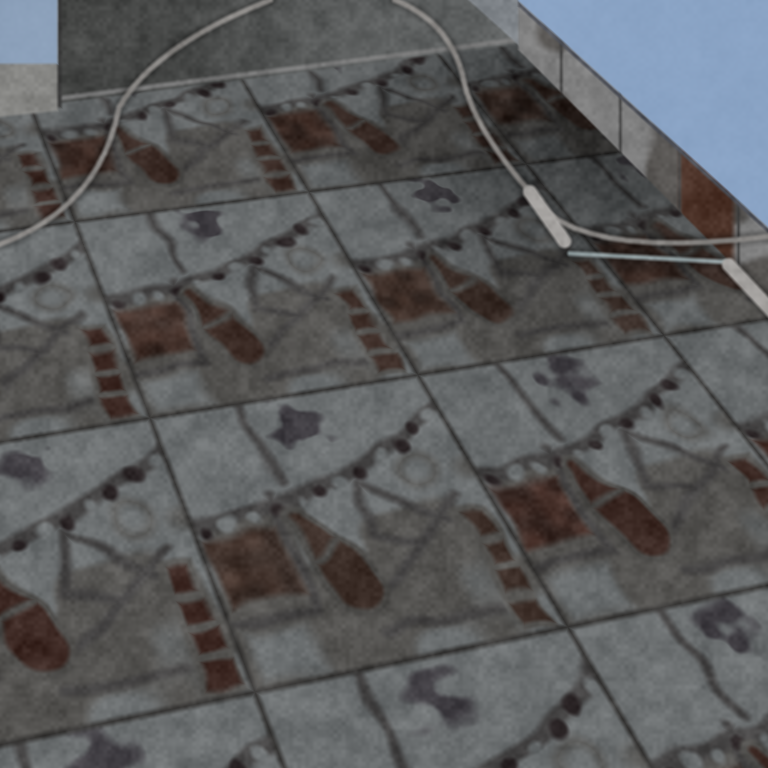
A Shadertoy shader for this texture:

```glsl
float hash(vec2 p) { return fract(sin(dot(p, vec2(127.1, 311.7))) * 43758.5453); }

float noise(vec2 p) {
    vec2 i = floor(p), f = fract(p);
    f = f * f * (3.0 - 2.0 * f);
    return mix(mix(hash(i), hash(i + vec2(1, 0)), f.x),
               mix(hash(i + vec2(0, 1)), hash(i + vec2(1, 1)), f.x), f.y);
}

void paint(inout vec3 col, vec3 color, float d, float soft) {
    col = mix(col, color, 1.0 - smoothstep(-soft, soft, d));
}

// Distance in x, position along the segment in y
vec2 segment(vec2 p, vec2 a, vec2 b) {
    vec2 ab = b - a;
    float h = clamp(dot(p - a, ab) / dot(ab, ab), 0.0, 1.0);
    return vec2(length(p - a - ab * h), h);
}

float box(vec2 p, vec2 halfSize) {
    vec2 d = abs(p) - halfSize;
    return max(d.x, d.y);
}

float curve(vec2 p, vec2 a, vec2 b, vec2 c) {
    float d = 1.0;
    vec2 last = a;
    for (int i = 1; i <= 12; i++) {
        float t = float(i) / 12.0;
        vec2 next = mix(mix(a, b, t), mix(b, c, t), t);
        d = min(d, segment(p, last, next).x);
        last = next;
    }
    return d;
}

// One floor tile: crazy paving, bricks and pebbles
vec3 floorTile(vec2 t, float soft) {
    vec2 cell = fract(t);
    vec2 u = cell + 0.035 * (vec2(noise(t * 11.0), noise(t * 11.0 + 40.0)) - 0.5);
    vec3 pale = vec3(0.42, 0.435, 0.44), mortar = vec3(0.335, 0.33, 0.32);
    vec3 brick = mix(vec3(0.23, 0.15, 0.13), vec3(0.25, 0.205, 0.18), 0.8 * hash(floor(t) + 5.0));

    // Stones
    float arc = 0.56 + 0.3 * u.x * u.x;
    vec3 col = mix(mortar, pale, smoothstep(0.42, 0.58, noise(cell * 5.0 + 3.0)));
    paint(col, pale, arc - u.y, 0.02);
    paint(col, pale, box(u - vec2(0.13, 0.09), vec2(0.1, 0.07)), 0.03);
    paint(col, mortar, abs(length(u - vec2(0.82, 0.62)) - 0.06) - 0.01, 0.03);
    paint(col, vec3(0.25, 0.24, 0.26), length(u - vec2(0.5, 0.89)) - 0.14 * noise(t * 19.0), 0.03);

    // Grout between stones
    vec4 seams[9] = vec4[9](
        vec4(0.31, 1, 0.34, 0.66), vec4(0.6, 0.62, 0.83, 0.42), vec4(0.9, 0.5, 0.7, 0.36),
        vec4(0.7, 0.36, 0.46, 0.18), vec4(0.6, 0.62, 0.55, 0.42), vec4(0.55, 0.42, 0.7, 0.36),
        vec4(0.28, 0.62, 0.28, 0.2), vec4(0.28, 0.2, 0, 0.2), vec4(0.46, 0.1, 0.83, 0.1));
    float seam = abs(u.y - arc) - 0.028;
    for (int i = 0; i < 9; i++) seam = min(seam, segment(u, seams[i].xy, seams[i].zw).x - 0.016);
    paint(col, vec3(0.27, 0.265, 0.265), seam, soft * 1.3);

    // Pebbles along the arc
    for (int i = 0; i < 12; i++) {
        float x = (float(i) + 0.5) / 12.0;
        vec2 c = vec2(x, 0.53 + 0.3 * x * x + 0.03 * hash(vec2(i, 9)));
        vec3 pebble = hash(vec2(i, 3)) < 0.45 ? vec3(0.16, 0.135, 0.14) : pale;
        paint(col, pebble, length(u - c) - 0.012 - 0.018 * hash(vec2(i, 6)), soft);
    }

    // Bricks: large block, tapered leaf, small stack
    paint(col, brick * (0.8 + 0.5 * noise(t * 17.0)), box(u - vec2(0.14, 0.385), vec2(0.12)), soft * 1.6);
    vec2 leaf = segment(u, vec2(0.33, 0.54), vec2(0.44, 0.24));
    float leafEdge = leaf.x - 0.015 - 0.055 * smoothstep(0.0, 0.7, leaf.y);
    paint(col, mortar * 0.9, leafEdge - 0.025, soft);
    paint(col, brick, max(leafEdge, 0.012 - 0.3 * abs(leaf.y - 0.5)), soft);
    paint(col, mortar, box(u - vec2(0.91, 0.23), vec2(0.06, 0.22)), soft);
    for (float i = 0.0; i < 4.0; i++)
        paint(col, brick, box(u - vec2(0.915, 0.07 + 0.107 * i), vec2(0.046 - 0.005 * i, 0.036)), soft);

    // Joints between tiles
    vec2 joint = 0.5 - abs(cell - 0.5);
    paint(col, vec3(0.21, 0.205, 0.2), min(joint.x, joint.y) - 0.008, soft);
    return col;
}

void mainImage(out vec4 fragColor, in vec2 fragCoord) {
    vec2 p = fragCoord / iResolution.xy;
    p.y = 1.0 - p.y;
    float soft = 0.003;

    // Floor in perspective, shaded in the far corner
    mat3 view = mat3(0.447, -0.041, 0.0535, -0.098, -0.249, 0.198, 0.332, 0.901, 1);
    vec3 ground = inverse(view) * vec3(p, 1);
    vec3 col = floorTile(ground.xy / ground.z, 0.011 / ground.z);
    vec2 corner = p - vec2(0.76, 0.19);
    col *= (1.0 - 0.38 * exp(-22.0 * dot(corner, corner))) * mix(0.9, 1.0, smoothstep(0.1, 0.35, p.y));

    // Door step with a pale edge
    float stepEdge = p.y - 0.144 + p.x * 0.128;
    vec3 stepColor = mix(vec3(0.27, 0.275, 0.27), vec3(0.37, 0.38, 0.38), smoothstep(0.1, 0.6, p.x));
    paint(stepColor, vec3(0.47), abs(stepEdge + 0.006) - 0.003, soft);
    paint(col, stepColor, max(stepEdge, p.x - 0.675), soft);
    paint(col, vec3(0.5, 0.52, 0.54), max(p.y - (p.x - 0.61) * 0.9, p.x - 0.677), soft);

    // Right skirting and wall
    float right = 0.675 - p.x, wallEdge = p.y - 0.907 * p.x + 0.607;
    vec3 skirting = mix(vec3(0.33, 0.32, 0.31), vec3(0.5), smoothstep(0.3, 0.6, noise(p * 22.0)));
    paint(skirting, vec3(0.3, 0.2, 0.16), abs(p.x - 0.92) - 0.035, 0.006);
    paint(skirting, vec3(0.25), abs(fract(p.x * 13.0) - 0.5) - 0.02, 0.04);
    paint(col, skirting, max(p.y - p.x + 0.61, right), soft);
    paint(col, vec3(0.3, 0.31, 0.34), max(abs(wallEdge) - 0.003, right), soft);
    paint(col, vec3(0.54, 0.64, 0.77), max(wallEdge + 0.004, right), soft);

    // Left skirting and wall
    paint(col, vec3(0.22), max(p.x - 0.08, p.y - 0.14), soft);
    paint(col, vec3(0.52, 0.52, 0.51), max(p.x - 0.075, p.y - 0.152 + 0.1 * p.x), soft);
    paint(col, vec3(0.55, 0.63, 0.73), max(p.x - 0.075, p.y - 0.083), soft);

    // Cable and roller with a soft shadow
    vec2 bendL = vec2(0.155, 0.14), bendR = vec2(0.605, 0.11), tip = vec2(0.69, 0.25);
    float cable = min(curve(p, vec2(0.352, 0), vec2(0.2, 0.06), bendL), curve(p, bendL, vec2(0.13, 0.27), vec2(0, 0.318)));
    cable = min(cable, curve(p, vec2(0.514, 0), vec2(0.59, 0.03), bendR));
    cable = min(cable, curve(p, bendR, vec2(0.62, 0.17), tip));
    cable = min(cable, curve(p, tip, vec2(0.74, 0.34), vec2(1, 0.308))) - 0.0035;
    float rod = segment(p, vec2(0.742, 0.33), vec2(0.944, 0.341)).x - 0.003;
    float handle = min(segment(p, tip, vec2(0.735, 0.314)).x, segment(p, vec2(0.949, 0.345), vec2(1.01, 0.41)).x) - 0.009;
    paint(col, col * 0.7, min(min(cable, rod), handle) - 0.004, 0.006);
    paint(col, vec3(0.53, 0.52, 0.51), cable, soft);
    paint(col, vec3(0.56, 0.61, 0.62), rod, soft);
    paint(col, vec3(0.64, 0.63, 0.62), handle, soft);

    // Mottling and fine grain, weaker on the walls
    float rough = 1.0 - 0.8 * smoothstep(0.05, 0.15, col.b - col.r);
    float grain = 0.07 * noise(p * 38.0) + 0.05 * noise(p * 85.0) + 0.05 * noise(p * 190.0);
    fragColor = vec4(col + rough * (grain - 0.085), 1);
}
```
